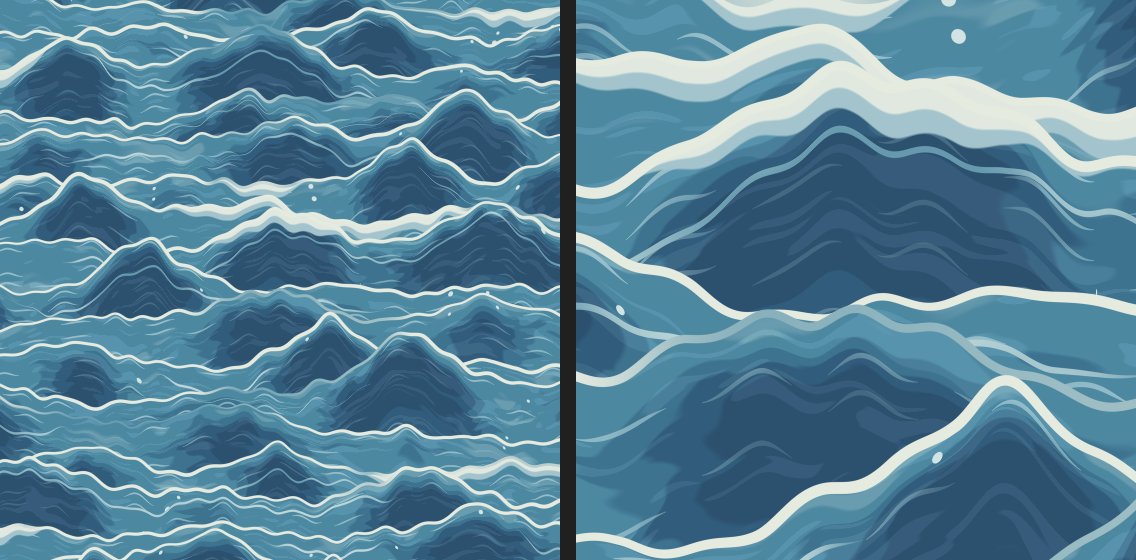
Left: the whole. Right: its middle third, enlarged.
Write a WebGL 1 fragment shader that draws this pattern.

```glsl
precision highp float;
// Stylised sea: staggered rows of wave crests painted from back to front.
// Each row sums random peaks and ripples into a crest; the depth below it
// selects stepped blue tones, with cream edges, foam, streaks and bubbles.
uniform vec2 u_resolution;

float hash(vec2 p) {
  p = fract(p * vec2(0.1031, 0.1137) + 0.317);
  p += dot(p, p.yx + 33.33);
  return fract((p.x + p.y) * p.x * 17.31);
}

float noise(vec2 p) {
  vec2 i = floor(p), f = fract(p);
  f = f * f * (3.0 - 2.0 * f);
  return mix(mix(hash(i), hash(i + vec2(1.0, 0.0)), f.x),
             mix(hash(i + vec2(0.0, 1.0)), hash(i + 1.0), f.x), f.y);
}

// Returns the crest height and the part of it owed to peaks.
vec2 crest(float x, float row) {
  float u = x / 0.36 + hash(vec2(row, 71.0)) * 5.0 + 20.0;
  float peak = 0.0;
  for (int k = -1; k <= 1; k++) {
    vec2 id = vec2(floor(u) + float(k), row + 9.0);
    float h = hash(id);
    float centre = id.x + mix(0.3, 0.7, hash(id + 31.0));
    float t = (u - centre) * 0.36 / mix(0.14, 0.26, hash(id + 57.0));
    float slope = max(0.0, 1.08 - sqrt(t * t + 0.006));
    peak += mix(0.012, 0.115, h * h) * pow(slope, 1.8);
  }
  float swell = 0.04 * noise(vec2(x * 3.3 + 8.0, row * 7.0));
  float ripple = 0.017 * noise(vec2(x * 25.0 + 5.0, row * 11.0))
               + 0.003 * sin(x * 105.0 + row * 2.0 + 4.0 * noise(vec2(x * 7.0 + 3.0, row)));
  return vec2(1.08 - 0.063 * row + peak + swell + ripple, peak);
}

// Blue tones from the lit crest to the dark heart of a mound.
vec3 water(float tone) {
  vec3 c = mix(vec3(0.42, 0.62, 0.69), vec3(0.31, 0.54, 0.64), smoothstep(0.01, 0.07, tone));
  c = mix(c, vec3(0.25, 0.46, 0.57), smoothstep(0.31, 0.36, tone));
  c = mix(c, vec3(0.20, 0.37, 0.49), smoothstep(0.53, 0.58, tone));
  return mix(c, vec3(0.18, 0.325, 0.445), smoothstep(0.80, 0.85, tone));
}

// Short curved strokes and round bubbles scattered over one row.
vec3 scatter(vec3 col, vec2 p, float d, float row, float calm, float px) {
  vec2 g = vec2(p.x / 0.075 + row * 3.7, d / 0.022) + 20.0;
  vec2 id = floor(g) + vec2(0.0, row * 13.0);
  vec2 q = (fract(g) - 0.5) * vec2(0.075, 0.022);
  float h = hash(id);
  float curve = q.y + (hash(id + 7.0) - 0.5) * 0.008 + 0.003 * cos(q.x * 95.0);
  float w = 0.0016 * (1.0 - smoothstep(0.008, 0.032, abs(q.x)));
  float stroke = (1.0 - smoothstep(w - px, w + px, abs(curve))) * step(0.0002, w);
  col = mix(col, mix(col, vec3(0.62, 0.77, 0.81), mix(0.2, 0.9, calm)), stroke * step(h, 0.42));
  vec2 o = q - (vec2(hash(id + 17.0), hash(id + 23.0)) - 0.5) * vec2(0.05, 0.008);
  float r = mix(0.0022, 0.0046, hash(id + 41.0));
  float bubble = 1.0 - smoothstep(r - px, r + px, length(o));
  return mix(col, vec3(0.82, 0.89, 0.89), bubble * step(0.92, h) * step(0.55, calm));
}

// Body, foam and edge line of one row; d is the depth below its crest.
vec3 paintRow(vec3 behind, vec2 p, float d, float dist, float peak, float row, float px) {
  float mass = smoothstep(0.004, 0.052, peak);
  float warp = noise(vec2(p.x * 9.0, d * 30.0 + row * 5.0));
  float streak = noise(vec2(p.x * 14.0 + warp * 2.0, d * 105.0 + warp * 5.0 + row * 17.0));
  float scallop = 0.018 * (noise(vec2(p.x * 34.0, row * 19.0)) - 0.5);
  float shade = smoothstep(0.002, 0.044, d + scallop) * (1.0 - 0.6 * smoothstep(0.10, 0.20, d));
  float tone = 0.14 + mass * shade * 0.84 + (streak - 0.5) * 0.27 + (warp - 0.5) * 0.24;
  tone -= 0.14 * mass * (1.0 - smoothstep(0.004, 0.017, d + scallop));
  vec3 col = water(tone);
  float fine = noise(vec2(p.x * 24.0 + warp * 3.0, d * 170.0 + warp * 6.0 + row * 3.0));
  col += 0.045 * smoothstep(0.68, 0.73, fine) - 0.008;
  float calm = 1.0 - clamp(mass * shade, 0.0, 1.0);
  col = scatter(col, p, d, row, calm, px);

  // A broken ripple line trails below the crest.
  float trail = d - 0.014 - 0.040 * noise(vec2(p.x * 8.0 + 4.0, row * 41.0)) - 0.5 * scallop;
  float run = smoothstep(0.50, 0.72, noise(vec2(p.x * 5.0 + 9.0, row * 43.0)));
  float tw = 0.0021 * run;
  float ripple = (1.0 - smoothstep(tw - px, tw + px, abs(trail))) * step(0.02, run);
  col = mix(col, mix(vec3(0.40, 0.60, 0.68), vec3(0.74, 0.84, 0.85), calm * run), ripple);

  // Foam hangs below a few of the crests, pale under cream.
  float foam = smoothstep(0.74, 0.92, noise(vec2(p.x * 4.2 + 11.0, row * 23.0)));
  float fringe = foam * (0.024 + 0.9 * scallop);
  float soft = px + 0.0005;
  col = mix(col, vec3(0.64, 0.77, 0.80), step(0.02, foam) * (1.0 - smoothstep(fringe - soft, fringe + soft, d)));
  float cap = fringe * 0.52;
  col = mix(col, vec3(0.88, 0.91, 0.88), step(0.02, foam) * (1.0 - smoothstep(cap - soft, cap + soft, d)));
  col = mix(behind, col, smoothstep(-px, px, dist));

  // The edge swells and thins, and fades to blue in places.
  float vary = noise(vec2(p.x * 6.0 + 2.0, row * 29.0));
  float bright = max(foam, smoothstep(0.14, 0.36, noise(vec2(p.x * 4.5 + 6.0, row * 37.0))));
  float w = mix(0.0018, 0.0036, vary) * mix(0.65, 1.0, bright);
  float line = 1.0 - smoothstep(w - px, w + px, abs(dist));
  vec3 ink = mix(vec3(0.42, 0.62, 0.69), vec3(0.90, 0.92, 0.88), bright);
  return mix(col, ink, line);
}

void main() {
  vec2 p = gl_FragCoord.xy / u_resolution.y;
  float px = 0.7 / u_resolution.y;
  vec3 col = vec3(0.31, 0.54, 0.64);
  for (int i = 0; i < 20; i++) {
    float row = float(i);
    vec2 c = crest(p.x, row);
    float d = c.x - p.y;
    if (d > -0.03 && d < 0.32) {
      float slope = (crest(p.x + 0.002, row).x - c.x) / 0.002;
      col = paintRow(col, p, d, d / sqrt(1.0 + slope * slope), c.y, row, px);
    }
  }
  gl_FragColor = vec4(col, 1.0);
}
```
